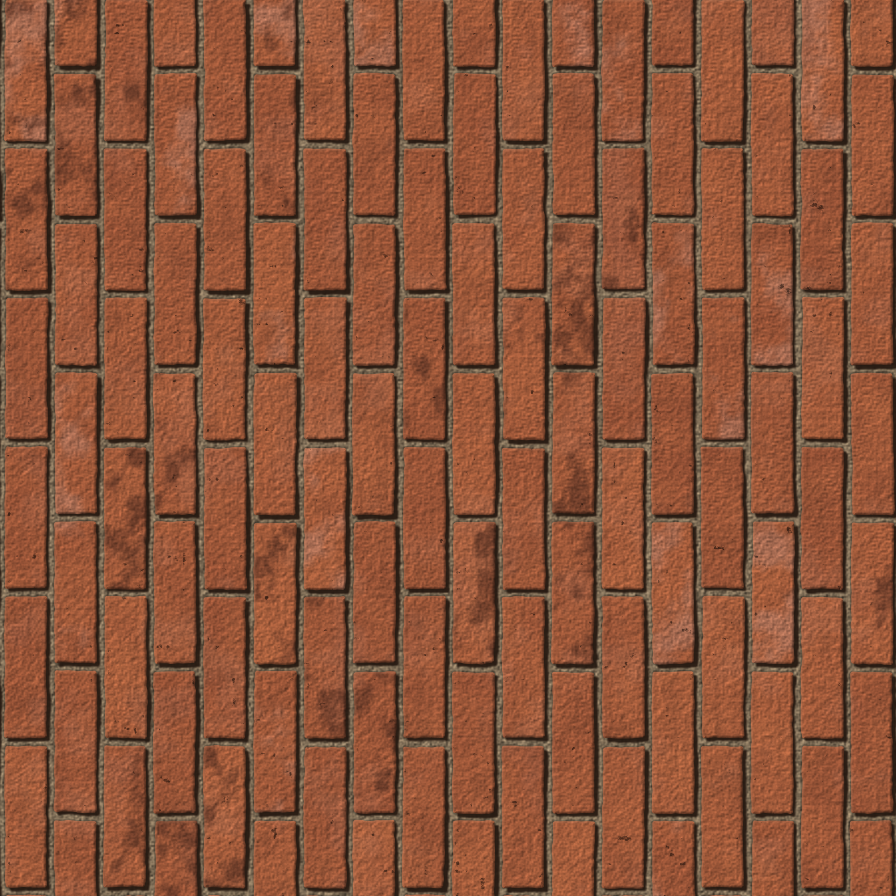
This texture is drawn by a Shadertoy shader. Its source:

```glsl
// Upright running-bond brick wall: 18 columns of 6 bricks, every other column
// shifted by half a brick. Rounded boxes with wobbly edges are lit from the
// upper left over sandy mortar; noise adds grain, pits, soot and pale bloom.

const vec2 toLight = vec2(-0.7, 0.7);

float hash(vec2 p) {
    return fract(sin(dot(p, vec2(127.1, 311.7))) * 43758.5453);
}

float noise(vec2 p) {
    vec2 i = floor(p), f = fract(p);
    f = f * f * (3.0 - 2.0 * f);
    return mix(mix(hash(i), hash(i + vec2(1, 0)), f.x),
               mix(hash(i + vec2(0, 1)), hash(i + vec2(1, 1)), f.x), f.y);
}

float fbm(vec2 p) {
    float sum = 0.0, weight = 0.5;
    for (int i = 0; i < 4; i++) {
        sum += weight * noise(p);
        p = p * 2.03 + 17.3;
        weight *= 0.5;
    }
    return sum / 0.9375;
}

// Fine height of the fired clay and of the sand.
float grain(vec2 p) {
    return 0.55 * noise(p * 12.0) + 0.45 * noise(p * 25.0 + 5.0);
}

// Signed distance to the brick of this cell; one unit is a column width.
float brickDistance(vec2 p, out vec2 id) {
    float column = floor(p.x);
    float y = p.y / 3.0 - 0.5 * mod(column, 2.0) - 0.03;
    id = vec2(column, floor(y));
    vec2 local = vec2(fract(p.x) - 0.5, 3.0 * (fract(y) - 0.5));
    local += 0.03 * (vec2(hash(id + 3.7), hash(id + 8.1)) - 0.5);
    local.x += 0.016 * (hash(id + 5.3) - 0.5) * local.y;

    // Uneven, chipped outline
    vec2 wobble = vec2(noise(p * 2.3), noise(p * 2.3 + 40.0)) - 0.5;
    vec2 chips = vec2(noise(p * 9.0), noise(p * 9.0 + 70.0)) - 0.5;
    local += 0.03 * wobble + 0.022 * chips;

    vec2 q = abs(local) - vec2(0.422, 1.422) + 0.05;
    return length(max(q, 0.0)) + min(max(q.x, q.y), 0.0) - 0.05;
}

void mainImage(out vec4 fragColor, in vec2 fragCoord) {
    vec2 p = 18.0 * fragCoord / iResolution.xy - vec2(0.02, 0.0);
    float pixel = 18.0 / min(iResolution.x, iResolution.y);
    vec2 id, unusedId;
    float d = brickDistance(p, id);
    float relief = grain(p) - grain(p + 0.045 * toLight);

    // Clay: tone per brick, cloudy within it
    float cloud = fbm(p * 1.7 + 9.0 * hash(id));
    vec3 clay = mix(vec3(0.57, 0.31, 0.205), vec3(0.66, 0.375, 0.24),
                    0.55 * hash(id + 1.3) + 0.9 * (cloud - 0.5) + 0.25);

    // Wear: pale bloom and soot on some bricks, scattered pits
    float bloom = smoothstep(0.48, 0.75, fbm(p * 1.3 + 31.0));
    clay = mix(clay, vec3(0.68, 0.46, 0.37), bloom * (0.2 + 0.5 * step(0.86, hash(id + 6.2))));
    float soot = smoothstep(0.5, 0.75, fbm(p * vec2(2.6, 1.8) + 53.0));
    clay = mix(clay, vec3(0.36, 0.20, 0.14), soot * (0.15 + 0.55 * step(0.8, hash(id + 2.9))));
    float pits = smoothstep(0.77, 0.87, fbm(p * 6.0 + 90.0));
    clay *= 1.0 - 0.5 * pits;
    clay *= 1.0 + 0.5 * relief + 0.10 * (noise(p * 38.0) - 0.5);

    // Rounded rim: bright towards the light, dark away from it
    float slope = (brickDistance(p + 0.02 * toLight, unusedId) - d) / 0.02;
    float rim = smoothstep(-0.07, 0.0, d);
    clay = mix(clay, vec3(0.75, 0.50, 0.37), 0.45 * rim * clamp(slope, 0.0, 1.0));
    clay *= 1.0 - 0.6 * rim * clamp(-slope, 0.0, 1.0);

    // Mortar: coarse sand with shadows cast to the lower right
    vec3 mortar = vec3(0.50, 0.43, 0.34) * (0.82 + 0.36 * noise(p * 22.0) + 0.7 * relief);
    mortar *= mix(0.75, 1.0, smoothstep(0.0, 0.05, d));
    float reach = 0.065 + 0.06 * (noise(p * 0.8 + 12.0) - 0.4);
    float shadowDistance = brickDistance(p + reach * vec2(-1.0, 1.0), unusedId);
    float shadow = 1.0 - smoothstep(-0.035, 0.03, shadowDistance);
    mortar = mix(mortar, vec3(0.14, 0.09, 0.06), 0.92 * shadow);

    float brickMask = 1.0 - smoothstep(-0.6 * pixel, 0.6 * pixel, d);
    fragColor = vec4(clamp(mix(mortar, clay, brickMask), 0.0, 1.0), 1.0);
}
```
